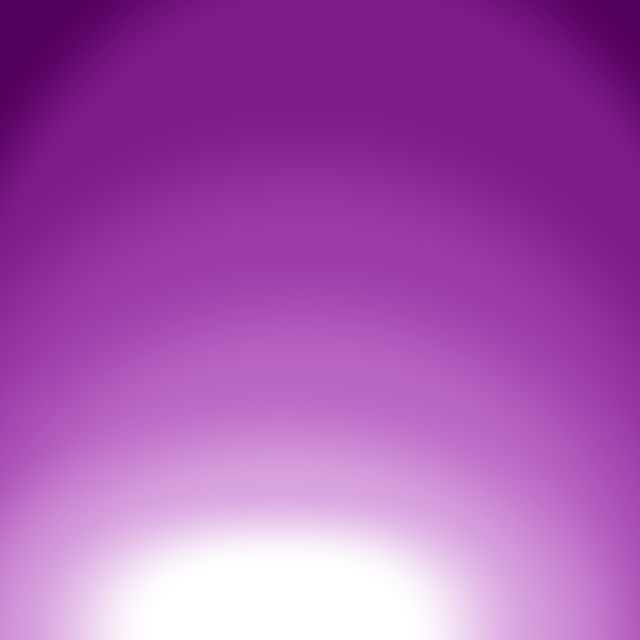
A Shadertoy shader for this background:

```glsl
// Distance from a centre, scaled so that the oval rim lies at 1
float ovalDistance(vec2 p, vec2 center, vec2 radii, float power) {
    vec2 q = pow(abs(p - center) / radii, vec2(power));
    return pow(q.x + q.y, 1.0 / power);
}

// Lays a soft oval of one colour over the base
vec3 addGlow(vec3 base, vec3 tint, float dist, float inner, float outer) {
    return mix(base, tint, 1.0 - smoothstep(inner, outer, dist));
}

void mainImage(out vec4 fragColor, in vec2 fragCoord) {
    vec2 uv = fragCoord / iResolution.xy;

    // Palette, from the corners to the bright core
    vec3 plum   = vec3(0.33, 0.00, 0.37);
    vec3 purple = vec3(0.50, 0.11, 0.54);
    vec3 violet = vec3(0.615, 0.235, 0.66);
    vec3 orchid = vec3(0.73, 0.405, 0.77);
    vec3 lilac  = vec3(0.85, 0.64, 0.875);
    vec3 white  = vec3(1.0);

    // Wide outer domes
    float outerDome  = ovalDistance(uv, vec2(0.53, 0.0), vec2(0.70, 1.06), 2.0);
    float upperDome  = ovalDistance(uv, vec2(0.478, 0.0), vec2(0.664, 0.75), 2.0);
    float middleDome = ovalDistance(uv, vec2(0.471, 0.0), vec2(0.559, 0.52), 2.0);
    vec3 color = addGlow(plum, purple, outerDome, 0.94, 1.11);
    color = addGlow(color, violet, upperDome, 0.83, 1.13);
    color = addGlow(color, orchid, middleDome, 0.78, 1.18);

    // Halo and bright core on the lower edge
    float halo = ovalDistance(uv, vec2(0.44, 0.0), vec2(0.463, 0.316), 2.0);
    float core = ovalDistance(uv, vec2(0.435, 0.0), vec2(0.30, 0.18), 2.4);
    color = addGlow(color, lilac, halo, 0.74, 1.27);
    color = addGlow(color, white, core, 0.65, 1.34);

    fragColor = vec4(color, 1.0);
}
```
